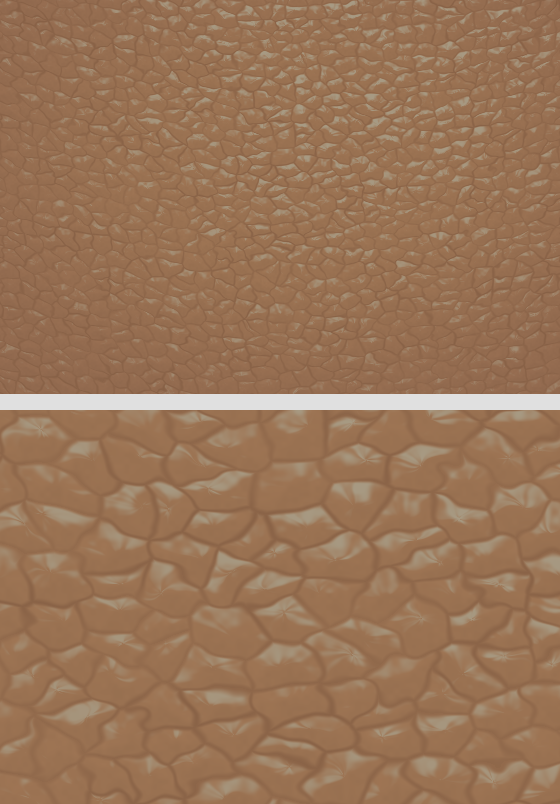
Top, the full canvas; bottom, a detail of the centre.
Write a WebGL 2 fragment shader that draws this texture.

```glsl
#version 300 es
precision highp float;

uniform vec2 u_resolution;
out vec4 outColor;

// Sizes are fractions of the canvas height
const vec2 CELL_SIZE = vec2(0.046, 0.033);
const float JITTER = 0.88;
const float WARP = 0.16;
const float CREASE_WIDTH = 0.11;
const float CREASE_DEPTH = 0.6;
const float FACET_SHARPNESS = 13.0;
const float SHEEN_START = 0.74;
const float SHEEN_FULL = 1.42;
const float PORE_CONTRAST = 0.022;
const vec2 LIGHT_DIR = vec2(-0.2, 0.98);
const vec2 GLOW_CENTRE = vec2(0.62, 0.88);
const vec3 TAN_CENTRE = vec3(0.608, 0.449, 0.322);
const vec3 TAN_RIM = vec3(0.574, 0.416, 0.310);
const vec3 CREASE_COLOR = vec3(0.515, 0.365, 0.262);
const vec3 SHEEN_COLOR = vec3(0.655, 0.605, 0.515);

float hash(vec2 p) {
    return fract(sin(dot(p, vec2(127.1, 311.7))) * 43758.5453);
}

vec2 hash2(vec2 p) {
    return vec2(hash(p), hash(p + vec2(37.3, 91.7)));
}

float noise(vec2 p) {
    vec2 i = floor(p), f = fract(p);
    f = f * f * (3.0 - 2.0 * f);
    return mix(mix(hash(i), hash(i + vec2(1.0, 0.0)), f.x),
               mix(hash(i + vec2(0.0, 1.0)), hash(i + vec2(1.0, 1.0)), f.x), f.y);
}

vec2 siteOf(vec2 cell) {
    return cell + 0.5 + JITTER * (hash2(cell) - 0.5);
}

// Returns the distance to the cell border; also gives the nearest cell,
// the offset from its site and a blended direction towards its borders
float pebble(vec2 q, out vec2 cell, out vec2 offset, out vec2 facet) {
    vec2 base = floor(q);
    float nearest = 1e3;
    for (int y = -1; y <= 1; y++) {
        for (int x = -1; x <= 1; x++) {
            vec2 c = base + vec2(x, y);
            vec2 d = q - siteOf(c);
            if (dot(d, d) < nearest) {
                nearest = dot(d, d);
                cell = c;
                offset = d;
            }
        }
    }
    float border = 1e3;
    float total = 1e-6;
    facet = vec2(0.0);
    vec2 site = siteOf(cell);
    for (int y = -2; y <= 2; y++) {
        for (int x = -2; x <= 2; x++) {
            if (x == 0 && y == 0) continue;
            vec2 link = siteOf(cell + vec2(x, y)) - site;
            vec2 dir = normalize(link);
            float d = 0.5 * length(link) - dot(offset, dir);
            float weight = exp(-FACET_SHARPNESS * d);
            border = min(border, d);
            facet += dir * weight;
            total += weight;
        }
    }
    facet /= total;
    return border;
}

void main() {
    vec2 uv = gl_FragCoord.xy / u_resolution;
    vec2 p = gl_FragCoord.xy / u_resolution.y;

    // Grain rows fall on the left and rise on the right
    vec2 flow = p;
    flow.y += 0.32 * p.x - 0.19 * p.x * p.x;
    flow += 0.022 * (vec2(noise(p * 6.0), noise(p * 6.0 + 40.0)) - 0.5);
    vec2 q = flow / CELL_SIZE;
    q += WARP * 2.0 * (vec2(noise(q * 2.3), noise(q * 2.3 + 17.0)) - 0.5);

    vec2 cell, offset, facet;
    float border = pebble(q, cell, offset, facet);
    float facing = dot(facet, LIGHT_DIR);

    // Wrinkles fan out from the middle of each pebble
    vec2 ray = offset / (length(offset) + 0.03);
    float fan = noise(ray * 3.6 + hash2(cell) * 60.0);
    float fine = noise(p * vec2(125.0, 150.0));
    float pores = noise(p * 210.0) - 0.5;

    // Broad light and rim shade
    float glow = 1.0 - smoothstep(0.1, 0.95, length((uv - GLOW_CENTRE) * vec2(1.15, 0.85)));
    float rim = smoothstep(0.2, 0.75, length(uv - vec2(0.54, 0.58)));
    vec3 color = mix(TAN_CENTRE, TAN_RIM, rim);
    color *= 1.0 + 0.018 * facing + PORE_CONTRAST * pores;

    // Creases of uneven depth
    float crease = 1.0 - smoothstep(0.0, CREASE_WIDTH, border);
    float depth = CREASE_DEPTH * (0.35 + 0.9 * noise(q * 0.8 + 5.0));
    color = mix(color, CREASE_COLOR, crease * depth);

    // Ragged sheen on the facets turned to the light
    float lift = 0.46 * facing + 0.48 * fan + 0.38 * fine
               + 0.34 * hash(cell + 8.5) + 0.3 * (glow - 0.4);
    float sheen = smoothstep(SHEEN_START, SHEEN_FULL, lift);
    sheen *= smoothstep(0.01, 0.12, border) * (0.62 + 0.38 * glow);
    color = mix(color, SHEEN_COLOR, sheen);

    outColor = vec4(color, 1.0);
}
```
